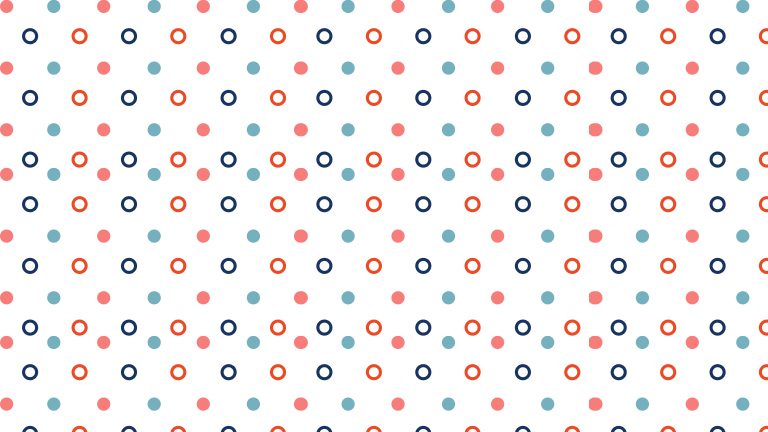
Give the GLSL for this pattern, as a Shadertoy shader.

```glsl
// Rows of small coral and teal dots alternating with rows of navy and orange rings.
// One tile of three row pairs and six columns repeats over a white ground;
// each mark is a circle distance, smoothed over one pixel.

const float UNITS = 432.0;               // design units per canvas height
const vec2 TILE = vec2(294.3, 168.0);    // size of the repeating tile
const int ROWS = 3;
const int COLUMNS = 6;

const float DOT_RADIUS = 6.6;
const float RING_RADIUS = 6.5;           // middle of the ring stroke
const float RING_STROKE = 3.1;
const float ROW_STEP = 61.7;
const float DOT_TOP = 6.4;
const float RING_TOP = 36.2;
const float SEAM_STRETCH = 0.35;         // extra dot half-width per tile at the seam

const vec3 WHITE = vec3(1.0);
const vec3 CORAL = vec3(0.97, 0.49, 0.48);
const vec3 TEAL = vec3(0.46, 0.69, 0.75);
const vec3 NAVY = vec3(0.09, 0.20, 0.38);
const vec3 ORANGE = vec3(0.92, 0.29, 0.14);

// Slightly uneven column centres inside the tile
const float DOT_X[COLUMNS] = float[COLUMNS](6.6, 53.8, 103.7, 154.2, 203.3, 253.4);
const float RING_X[COLUMNS] = float[COLUMNS](30.1, 79.6, 129.0, 178.3, 228.6, 278.0);

// Distance to a disc widened sideways by a straight stretch
float dotDistance(vec2 p, float radius, float stretch) {
    p.x -= clamp(p.x, -stretch, stretch);
    return length(p) - radius;
}

float ringDistance(vec2 p, float radius, float stroke) {
    return abs(length(p) - radius) - 0.5 * stroke;
}

float coverage(float distance, float pixel) {
    return clamp(0.5 - distance / pixel, 0.0, 1.0);
}

// Paints every dot and ring of one tile
vec3 paintTile(vec2 p, float tileIndex, float pixel) {
    vec3 color = WHITE;
    for (int row = 0; row < ROWS; row++) {
        float drop = float(row) * ROW_STEP;
        for (int column = 0; column < COLUMNS; column++) {
            bool even = column % 2 == 0;
            float stretch = column == 0 ? SEAM_STRETCH * tileIndex : 0.0;
            vec2 dotCenter = vec2(DOT_X[column], DOT_TOP + drop);
            vec2 ringCenter = vec2(RING_X[column], RING_TOP + drop);

            float disc = dotDistance(p - dotCenter, DOT_RADIUS, stretch);
            float ring = ringDistance(p - ringCenter, RING_RADIUS, RING_STROKE);
            color = mix(color, even ? CORAL : TEAL, coverage(disc, pixel));
            color = mix(color, even ? NAVY : ORANGE, coverage(ring, pixel));
        }
    }
    return color;
}

void mainImage(out vec4 fragColor, in vec2 fragCoord) {
    // Tiles are laid from the upper left corner
    float pixel = UNITS / iResolution.y;
    vec2 p = vec2(fragCoord.x, iResolution.y - fragCoord.y) * pixel;
    float tileIndex = floor(p.x / TILE.x);
    fragColor = vec4(paintTile(mod(p, TILE), tileIndex, pixel), 1.0);
}
```
